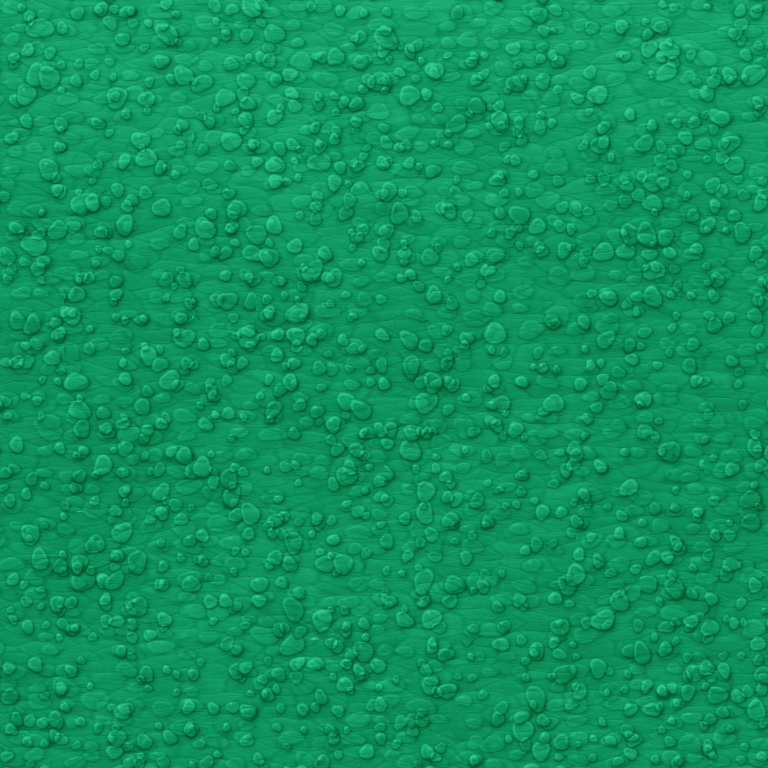
Write a Shadertoy shader that draws this texture.

```glsl
const vec3 DEEP_GREEN  = vec3(0.02, 0.42, 0.24);
const vec3 MID_GREEN   = vec3(0.05, 0.57, 0.36);
const vec3 LIGHT_GREEN = vec3(0.15, 0.73, 0.51);
const vec2 LIGHT_DIR   = vec2(-0.45, 0.89);

vec2 hash2(vec2 cell) {
    vec3 v = fract(cell.xyx * vec3(0.1031, 0.1030, 0.0973));
    v += dot(v, v.yzx + 33.33);
    return fract((v.xx + v.yz) * v.zy);
}

mat2 rotation(float a) {
    return mat2(cos(a), sin(a), -sin(a), cos(a));
}

float bump(float x, float width) {
    return exp(-x * x / (width * width));
}

// Slow layered sines, roughly -1 to 1
float drift(vec2 p) {
    float sum = 0.0, weight = 0.5;
    for (int i = 0; i < 4; i++) {
        sum += weight * sin(p.x + 1.7 * sin(p.y)) * cos(p.y + 1.3);
        p = rotation(0.9) * p * 1.7 + 2.1;
        weight *= 0.6;
    }
    return sum;
}

// Cellular noise: x = gap to the cell border, y = tilted facet shade
vec2 facets(vec2 p) {
    vec2 cell = floor(p), f = fract(p);
    float nearest = 9.0, second = 9.0, shade = 0.0;
    for (int j = -1; j <= 1; j++)
    for (int i = -1; i <= 1; i++) {
        vec2 o = vec2(i, j);
        vec2 h = hash2(cell + o);
        vec2 away = f - o - h;
        float d = length(away);
        second = min(second, max(d, nearest));
        if (d < nearest) {
            nearest = d;
            shade = h.x - 0.5 + 0.8 * away.y;
        }
    }
    return vec2(second - nearest, shade);
}

// Horizontal brush strokes with thin creases
float strokes(vec2 uv, vec2 scale, float shadeAmount, float creaseAmount) {
    vec2 bent = uv + vec2(0.0, 0.008 * drift(uv * vec2(22.0, 34.0)));
    vec2 c = facets(bent * scale);
    return shadeAmount * c.y - creaseAmount * bump(c.x, 0.10)
         + 0.5 * creaseAmount * bump(c.x - 0.2, 0.10);
}

// Signed distance to a rounded, uneven pebble
float pebbleShape(vec2 p, float radius, vec2 h) {
    p = rotation(6.283 * h.x) * p;
    p.x *= mix(0.78, 1.05, h.y);
    float a = atan(p.y, p.x);
    float wobble = 0.09 * sin(2.0 * a + 40.0 * h.y) + 0.07 * sin(3.0 * a + 25.0 * h.x);
    return length(p) - radius * (1.0 + wobble);
}

// Lays one scattered layer of raised pebbles over the given tone
float pebbles(float tone, vec2 uv, vec2 scale, vec2 sizes, float chance, float relief, float seed) {
    vec2 p = uv * scale + seed;
    vec2 cell = floor(p), f = fract(p);
    float soft = scale.y / iResolution.y;
    float ground = tone;
    for (int j = -1; j <= 1; j++)
    for (int i = -1; i <= 1; i++) {
        vec2 o = vec2(i, j);
        vec2 place = hash2(cell + o + seed);
        vec2 look = hash2(cell + o + seed + 57.0);
        vec2 odds = hash2(cell + o + seed + 113.0);
        if (odds.x > chance) continue;

        vec2 away = f - o - mix(vec2(0.18), vec2(0.82), place);
        float radius = mix(sizes.x, sizes.y, odds.y * odds.y);
        float d = pebbleShape(away, radius, look);
        float facing = dot(away, LIGHT_DIR) / max(length(away), 0.001);

        // Cast shadow and contour
        float shadow = exp(-max(d, 0.0) / 0.11) * smoothstep(0.5, -0.9, facing);
        tone -= relief * 0.13 * shadow * smoothstep(0.55, 0.1, d);

        // Domed body with a lit rim and a small glint
        float dome = dot(away, LIGHT_DIR) / radius;
        float body = ground + relief * (0.012 + 0.06 * (place.y - 0.5) + 0.025 * dome);
        body += relief * bump(d + 0.10, 0.055) * (0.045 + 0.06 * facing);
        float glint = bump(length(away - LIGHT_DIR * radius * 0.55), 0.09);
        body += relief * 0.12 * glint * step(0.72, look.y);
        tone = mix(tone, body, smoothstep(soft, -soft, d));
        tone -= relief * 0.085 * bump(d, 0.05) * (0.65 - 0.35 * facing);
    }
    return tone;
}

vec3 greenRamp(float tone) {
    vec3 low = mix(DEEP_GREEN, MID_GREEN, clamp((tone - 0.42) / 0.15, -0.4, 1.0));
    return mix(low, LIGHT_GREEN, clamp((tone - 0.57) / 0.16, 0.0, 1.3));
}

void mainImage(out vec4 fragColor, in vec2 fragCoord) {
    vec2 uv = fragCoord / iResolution.y;

    // Broad light: brighter towards the top
    float tone = 0.578 + 0.062 * smoothstep(0.5, 1.05, uv.y) + 0.016 * drift(uv * 7.0);

    // Painted ground
    tone += strokes(uv, vec2(17.0, 62.0), 0.035, 0.035);
    tone += strokes(uv + 3.7, vec2(34.0, 150.0), 0.030, 0.018);

    // Flat flakes, then small and large pebbles in loose clusters
    float cluster = 0.10 * drift(floor(uv * 12.0) * 0.8);
    tone = pebbles(tone, uv, vec2(27.0, 43.0), vec2(0.30, 0.48), 0.70, 0.55, 11.0);
    tone = pebbles(tone, uv, vec2(45.0), vec2(0.24, 0.42), 0.38 + cluster, 0.95, 29.0);
    tone = pebbles(tone, uv, vec2(35.0), vec2(0.28, 0.50), 0.42 + cluster, 1.10, 71.0);

    fragColor = vec4(greenRamp(tone), 1.0);
}
```
